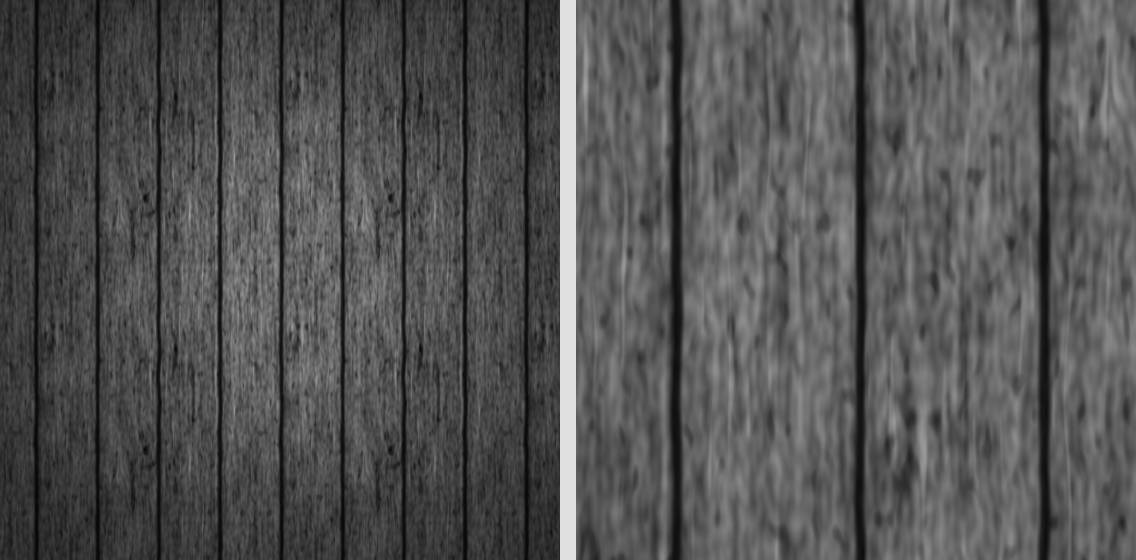
Left: the whole. Right: its middle third, enlarged.
A WebGL 1 fragment shader for this texture:

```glsl
precision highp float;
// Dark grey weathered wood: vertical planks with fine grain, knots, cracks and a soft central light.

uniform vec2 u_resolution;

vec2 gradientAt(vec2 cell, vec2 period) {
  cell = mod(cell, period);
  float angle = 6.2832 * fract(sin(dot(cell, vec2(127.1, 311.7))) * 4375.85);
  return vec2(cos(angle), sin(angle));
}

// Gradient noise that wraps after a whole number of cells
float noise(vec2 p, vec2 period) {
  vec2 i = floor(p), f = fract(p);
  vec2 s = f * f * f * (f * (f * 6.0 - 15.0) + 10.0);
  vec2 e = vec2(1.0, 0.0);
  float a = dot(gradientAt(i, period), f);
  float b = dot(gradientAt(i + e.xy, period), f - e.xy);
  float c = dot(gradientAt(i + e.yx, period), f - e.yx);
  float d = dot(gradientAt(i + e.xx, period), f - e.xx);
  return mix(mix(a, b, s.x), mix(c, d, s.x), s.y);
}

float grain(vec2 tile, vec2 frequency) {
  return noise(tile * frequency, frequency);
}

// Soft elliptical spot, wrapping vertically with the tile
float spot(vec2 p, vec2 center, vec2 size) {
  vec2 d = p - center;
  d.y = fract(d.y + 0.5) - 0.5;
  d /= size;
  return exp(-dot(d, d));
}

// 1 on the chosen plank of the four in a tile
float onPlank(float plank, float index) {
  return 1.0 - step(0.5, abs(plank - index));
}

void main() {
  vec2 uv = gl_FragCoord.xy / u_resolution;
  float px = 1.0 / u_resolution.x;

  // Four planks make one tile, which repeats across and up
  const float plankWidth = 0.1094;
  vec2 tile = vec2((uv.x - 0.0651) / (4.0 * plankWidth), uv.y / 0.45);
  float across = tile.x * 4.0 + 0.025 * grain(tile, vec2(4.0, 9.0));
  float plank = mod(floor(across), 4.0);
  vec2 local = vec2(fract(across), fract(tile.y));

  // Grain bends gently and is shifted from plank to plank
  vec2 fiber = tile + vec2(0.007 * grain(tile, vec2(12.0, 7.0)), plank * 0.37);
  float streaks = grain(fiber, vec2(68.0, 9.0));
  float fine = grain(fiber, vec2(96.0, 34.0));
  float bands = grain(fiber, vec2(27.0, 3.0));
  float blotches = grain(fiber, vec2(13.0, 6.0));
  float wood = 1.0 + 0.38 * streaks + 0.34 * fine + 0.27 * bands + 0.17 * blotches;
  wood += 0.04 * sin(plank * 2.4 + 0.8);

  // Dark pores and pale scratches
  float pores = grain(fiber, vec2(54.0, 22.0));
  wood -= 0.3 * smoothstep(0.22, 0.55, pores);
  wood += 0.35 * smoothstep(0.25, 0.6, grain(fiber, vec2(76.0, 5.0)));

  // Rough knots
  float knots = onPlank(plank, 1.0) * spot(local, vec2(0.78, 0.44), vec2(0.15, 0.13));
  knots += onPlank(plank, 0.0) * spot(local, vec2(0.3, 0.9), vec2(0.3, 0.06));
  knots += 0.6 * onPlank(plank, 2.0) * spot(local, vec2(0.25, 0.35), vec2(0.2, 0.1));
  wood -= knots * (0.08 + 0.5 * smoothstep(-0.05, 0.3, grain(fiber, vec2(40.0, 18.0))));

  // Long wandering crack
  float bend = 0.24 + 0.04 * sin(local.y * 25.0) + 0.04 * grain(tile, vec2(4.0, 20.0));
  float crack = 1.0 - smoothstep(0.008, 0.035 + px / plankWidth, abs(local.x - bend));
  wood -= 0.4 * crack * onPlank(plank, 2.0) * spot(local, vec2(0.24, 0.83), vec2(1.0, 0.12));

  // Lengthwise splits and shade inside some planks
  float split = 1.0 - smoothstep(0.01, 0.045, abs(local.x - 0.57 - 0.03 * sin(plank * 3.0)));
  wood -= 0.3 * split * smoothstep(-0.15, 0.3, grain(fiber, vec2(4.0, 5.0)));
  wood -= 0.13 * onPlank(plank, 0.0) * exp(-local.x * 6.0);

  // Seams: dark core, soft shadow and a pale worn lip on the left side
  float side = (fract(across + 0.5) - 0.5) * plankWidth;
  float gap = abs(side);
  float wear = grain(tile + 0.13, vec2(8.0, 6.0));
  float lip = exp(-pow((side + 0.0075) / 0.0022, 2.0));
  wood += lip * (0.1 + 0.35 * wear + 0.2 * onPlank(plank, 2.0));
  wood *= 1.0 - 0.28 * exp(-gap / 0.006);
  float core = 1.0 - smoothstep(0.0008, 0.0042 + px, gap + 0.0012 * wear);
  wood *= 1.0 - 0.74 * core;

  // Light falls off from the middle toward the corners
  vec2 fromLight = uv - vec2(0.53, 0.52);
  float light = 0.155 + 0.26 * exp(-4.5 * dot(fromLight, fromLight));

  gl_FragColor = vec4(vec3(clamp(wood, 0.15, 1.7) * light), 1.0);
}
```
